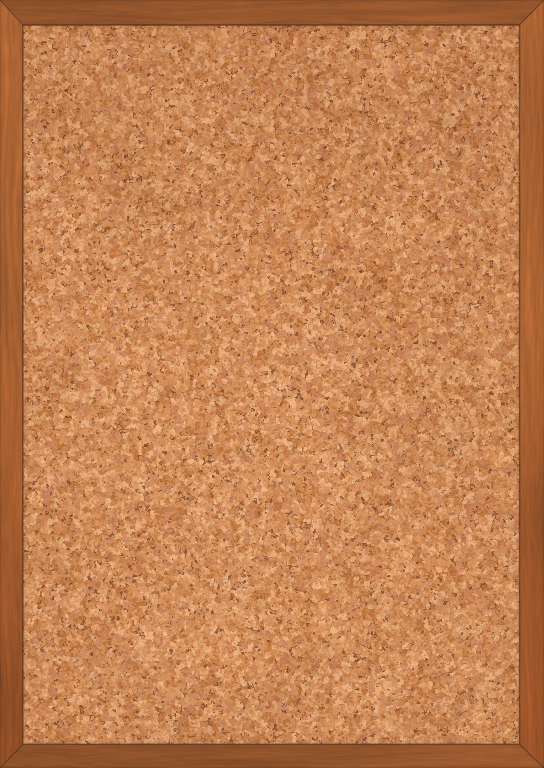
Reproduce this texture procedurally as a WebGL 1 fragment shader.

```glsl
precision highp float;
// Cork board of pressed granules inside a mitred wooden frame.
uniform vec2 u_resolution;

vec2 hash2(vec2 p) {
  vec3 q = fract(p.xyx * vec3(0.1031, 0.1030, 0.0973));
  q += dot(q, q.yzx + 33.33);
  return fract((q.xx + q.yz) * q.zy);
}

float gradientNoise(vec2 p) {
  vec2 i = floor(p), f = p - i;
  vec2 u = f * f * f * (f * (f * 6.0 - 15.0) + 10.0);
  float a = dot(hash2(i) * 2.0 - 1.0, f);
  float b = dot(hash2(i + vec2(1, 0)) * 2.0 - 1.0, f - vec2(1, 0));
  float c = dot(hash2(i + vec2(0, 1)) * 2.0 - 1.0, f - vec2(0, 1));
  float d = dot(hash2(i + 1.0) * 2.0 - 1.0, f - 1.0);
  return mix(mix(a, b, u.x), mix(c, d, u.x), u.y);
}

// Returns the gap to the neighbouring granule and two random values.
vec3 granules(vec2 p) {
  vec2 cell = floor(p), id = cell;
  float nearest = 8.0, second = 8.0;
  for (int y = -1; y <= 1; y++) {
    for (int x = -1; x <= 1; x++) {
      vec2 c = cell + vec2(float(x), float(y));
      float d = length(c + hash2(c) - p);
      if (d < nearest) {
        second = nearest;
        nearest = d;
        id = c;
      } else {
        second = min(second, d);
      }
    }
  }
  return vec3(second - nearest, hash2(id + 71.0));
}

vec3 cork(vec2 p) {
  vec2 warp = vec2(gradientNoise(p * 150.0), gradientNoise(p * 150.0 + 40.0));
  vec3 flake = granules(p * 145.0 + warp * 1.1 + 10.0);
  vec3 crumb = granules(p * 250.0 - warp + 300.0);
  float tone = mix(flake.y, crumb.y, 0.42);
  vec3 col = mix(vec3(0.73, 0.44, 0.235), vec3(0.82, 0.55, 0.345), smoothstep(0.08, 0.46, tone));
  col = mix(col, vec3(0.90, 0.665, 0.475), smoothstep(0.46, 0.9, tone));
  col = mix(col, vec3(0.765, 0.485, 0.345), 0.6 * step(0.86, flake.z));

  // Shaded seams, small dark pits and fine surface tooth
  float seam = 1.0 - smoothstep(0.0, 0.3, flake.x);
  col *= 1.0 - seam * 0.2 * crumb.z * crumb.z;
  float pit = smoothstep(0.86, 0.98, crumb.z) * (1.0 - smoothstep(0.08, 0.42, flake.x));
  col = mix(col, vec3(0.47, 0.26, 0.15), pit * 0.7);
  col *= 1.0 + 0.12 * gradientNoise(p * 330.0);

  // Broad mottling: paler lower middle, deeper upper edge and right flank
  float mottling = gradientNoise(p * 9.0 + 3.0) + 0.8 * gradientNoise(p * 28.0);
  vec2 fromPale = p - vec2(0.33, 0.40);
  vec2 fromDeep = p - vec2(0.54, 0.50);
  float shade = 0.06 * exp(-7.0 * dot(fromPale, fromPale));
  shade -= 0.03 * exp(-60.0 * dot(fromDeep, fromDeep)) + 0.025 * smoothstep(0.6, 0.95, p.y);
  return col * (vec3(0.985) + (shade + 0.05 * mottling) * vec3(0.8, 1.1, 1.4));
}

vec3 wood(vec2 p, float across, float side) {
  // p.x runs along the board and p.y across it
  p += side * 7.3;
  float bend = gradientNoise(p * vec2(5.0, 35.0));
  float streak = gradientNoise(vec2(p.x * 7.0, p.y * 170.0 + bend * 3.0));
  float fiber = gradientNoise(vec2(p.x * 40.0, p.y * 430.0));
  float blotch = gradientNoise(p * vec2(4.0, 12.0));
  vec3 col = side < 1.5 ? vec3(0.64, 0.37, 0.19) : vec3(0.58, 0.335, 0.175);
  col *= 1.0 + 0.15 * streak + 0.10 * fiber + 0.16 * blotch;
  return col * (0.88 + 0.12 * smoothstep(0.0, 0.1, across));
}

void main() {
  vec2 p = gl_FragCoord.xy / u_resolution.y;
  float width = u_resolution.x / u_resolution.y;
  float pixel = 1.0 / u_resolution.y;

  // Distance from each outer edge, as a fraction of its board
  float left = p.x / 0.0297;
  float right = (width - p.x) / 0.0318;
  float bottom = p.y / 0.0308;
  float top = (1.0 - p.y) / 0.0325;
  float upright = min(left, right);
  float rail = min(bottom, top);
  float across = min(upright, rail);
  float inset = (across - 1.0) * 0.031;

  vec3 stile = wood(p.yx, across, left < right ? 0.0 : 1.0);
  // Uprights turn darker and redder toward the bottom
  stile *= mix(vec3(0.93, 0.87, 0.83), vec3(1.04), smoothstep(0.05, 0.65, p.y));
  vec3 crossbar = wood(p, across, bottom < top ? 2.0 : 3.0);
  float blend = 0.5 * pixel / 0.031;
  vec3 frame = mix(stile, crossbar, smoothstep(-blend, blend, upright - rail));
  float mitre = abs(upright - rail) * 0.022;
  frame *= 1.0 - 0.28 * (1.0 - smoothstep(0.0001, 0.0001 + pixel, mitre));

  // Cork falls into a narrow shadow beneath the frame
  vec3 board = cork(p);
  board *= 1.0 - 0.14 * exp(-max(inset, 0.0) * 420.0);
  vec3 col = mix(frame, board, smoothstep(-0.5 * pixel, 0.5 * pixel, inset));
  float lip = 1.0 - smoothstep(0.0003, 0.0004 + pixel, abs(inset));
  col = mix(col, vec3(0.33, 0.18, 0.10), 0.65 * lip);
  gl_FragColor = vec4(clamp(col, 0.0, 1.0), 1.0);
}
```
